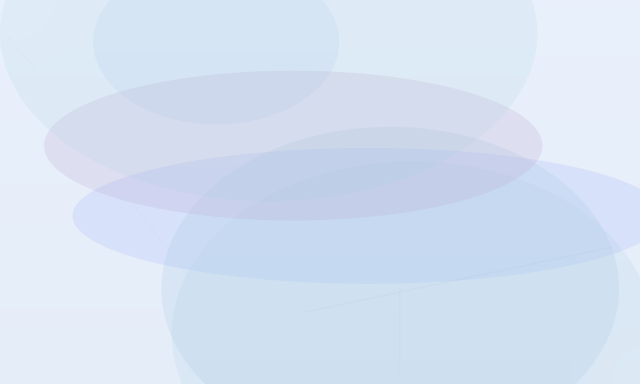
Reproduce this background procedurally as a Shadertoy shader.

```glsl
// Pale blue backdrop of large, translucent, overlapping ellipses.
// Each ellipse is a smooth-edged distance function blended over a soft
// vertical gradient, with a few hairlines and faint corner glows on top.

// Layout: one unit is the canvas height, origin at the lower left
const float ASPECT = 1.6696;
const float HAIRLINE = 0.0022;

// Colours; alpha is the layer opacity
const vec3 SKY_TOP    = vec3(0.912, 0.941, 0.986);
const vec3 SKY_BOTTOM = vec3(0.898, 0.929, 0.973);
const vec4 BLUE       = vec4(0.720, 0.776, 0.980, 0.33);
const vec4 STEEL      = vec4(0.647, 0.784, 0.886, 0.22);
const vec4 AQUA       = vec4(0.675, 0.808, 0.886, 0.20);
const vec4 POWDER     = vec4(0.745, 0.824, 0.950, 0.25);
const vec4 MAUVE      = vec4(0.745, 0.667, 0.816, 0.24);
const vec4 TEAL       = vec4(0.650, 0.820, 0.860, 0.16);
const vec3 LINE_COLOR = vec3(0.650, 0.745, 0.880);
const vec3 GLOW_COLOR = vec3(0.900, 0.950, 0.980);

// Approximate signed distance to an axis-aligned ellipse
float ellipseDistance(vec2 p, vec2 center, vec2 radius) {
    vec2 q = (p - center) / radius;
    float k = length(q);
    return k * (k - 1.0) / max(length(q / radius), 1e-4);
}

float segmentDistance(vec2 p, vec2 a, vec2 b) {
    vec2 ab = b - a;
    float t = clamp(dot(p - a, ab) / dot(ab, ab), 0.0, 1.0);
    return length(p - a - ab * t);
}

float coverage(float dist, float pixel) {
    return 1.0 - smoothstep(-0.7 * pixel, 0.7 * pixel, dist);
}

void addEllipse(inout vec3 color, vec2 p, vec2 center, vec2 radius,
                vec4 tint, float pixel) {
    float mask = coverage(ellipseDistance(p, center, radius), pixel);
    color = mix(color, tint.rgb, tint.a * mask);
}

void addLine(inout vec3 color, vec2 p, vec2 a, vec2 b,
             float opacity, float pixel) {
    float mask = coverage(segmentDistance(p, a, b) - HAIRLINE, pixel);
    color = mix(color, LINE_COLOR, opacity * mask);
}

void addGlow(inout vec3 color, vec2 p, vec2 center, float radius) {
    float glow = 1.0 - smoothstep(0.0, radius, length(p - center));
    color = mix(color, GLOW_COLOR, 0.18 * glow);
}

void mainImage(out vec4 fragColor, in vec2 fragCoord) {
    vec2 uv = fragCoord / iResolution.xy;
    vec2 p = uv * vec2(ASPECT, 1.0);
    float pixel = 1.0 / iResolution.y;

    // Base gradient
    vec3 color = mix(SKY_BOTTOM, SKY_TOP, uv.y);

    // Ellipses, back to front
    addEllipse(color, p, vec2(0.961, 0.438), vec2(0.772, 0.177), BLUE, pixel);
    addEllipse(color, p, vec2(1.018, 0.248), vec2(0.597, 0.422), STEEL, pixel);
    addEllipse(color, p, vec2(1.076, 0.130), vec2(0.628, 0.450), AQUA, pixel);
    addEllipse(color, p, vec2(0.564, 0.891), vec2(0.321, 0.215), POWDER, pixel);
    addEllipse(color, p, vec2(0.765, 0.621), vec2(0.650, 0.195), MAUVE, pixel);
    addEllipse(color, p, vec2(0.701, 0.913), vec2(0.701, 0.437), TEAL, pixel);

    // Corner glows
    addGlow(color, p, vec2(0.04, 0.98), 0.18);
    addGlow(color, p, vec2(ASPECT, 0.0), 0.20);

    // Hairlines
    addLine(color, p, vec2(0.796, 0.187), vec2(1.598, 0.357), 0.12, pixel);
    addLine(color, p, vec2(1.043, 0.250), vec2(1.043, 0.022), 0.09, pixel);
    addLine(color, p, vec2(0.348, 0.467), vec2(0.522, 0.239), 0.05, pixel);
    addLine(color, p, vec2(0.022, 0.902), vec2(0.087, 0.826), 0.05, pixel);

    fragColor = vec4(color, 1.0);
}
```
